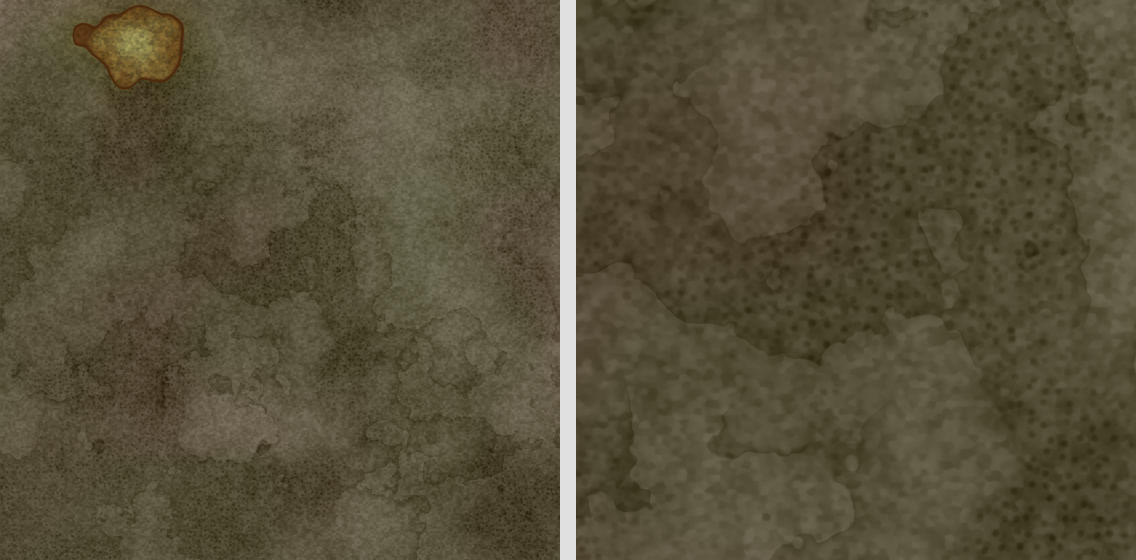
Left: the whole. Right: its middle third, enlarged.
Write a three.js fragment shader that draws this texture.

```glsl
// Aged olive-brown paper: cloudy mottling, jagged water-stain tidelines, pits
// and fine grain, with a yellow blot ringed in brown near the top left.
// Layered cellular noise shapes the tone; smooth-joined circles form the blot.
varying vec2 vUv;

vec3 hash3(vec2 p) {
  vec3 q = fract(p.xyx * vec3(0.1031, 0.1030, 0.0973));
  q += dot(q, q.yxz + 33.33);
  return fract((q.xxy + q.yzz) * q.zyx);
}

// Cellular noise: x is the distance to the nearest seed, y a soft blend of seed values.
vec2 cells(vec2 p) {
  vec2 id = floor(p), f = fract(p);
  float nearest = 2.0, total = 0.0, weights = 0.0;
  for (int j = -1; j <= 1; j++) {
    for (int i = -1; i <= 1; i++) {
      vec2 o = vec2(float(i), float(j));
      vec3 h = hash3(id + o + 40.0);
      vec2 r = o + 0.15 + 0.7 * h.xy - f;
      float d2 = dot(r, r);
      float w = exp(-6.0 * d2);
      nearest = min(nearest, sqrt(d2));
      total += w * h.z;
      weights += w;
    }
  }
  return vec2(nearest, total / weights);
}

// Six octaves of blended cells, centred on zero.
float clouds(vec2 p) {
  float sum = 0.0, amp = 0.5;
  for (int i = 0; i < 6; i++) {
    sum += amp * (cells(p).y - 0.5);
    p = mat2(0.8, 0.6, -0.6, 0.8) * p * 2.03 + 7.3;
    amp *= 0.55;
  }
  return sum;
}

float glow(vec2 p, vec2 centre, vec2 size) {
  vec2 q = (p - centre) / size;
  return exp(-dot(q, q));
}

// A tideline is crisp on one side and fades out on the other.
float tideline(float height) {
  return smoothstep(-0.004, 0.006, height) * exp(-max(height, 0.0) * 24.0);
}

float smoothMin(float a, float b, float k) {
  float h = max(k - abs(a - b), 0.0) / k;
  return min(a, b) - 0.25 * h * h * k;
}

void main() {
  vec2 p = vUv;
  float mottle = clouds(p * 5.0 + 3.0);
  float stain = clouds(p * 4.0 + 21.0);
  float region = cells(p * 4.5 + 11.0).y;
  float fine = cells(p * vec2(210.0, 250.0)).y - 0.5;
  vec2 coarse = cells(p * 105.0 + 5.0);

  // Broad light and shade
  float tone = 0.64 + 0.85 * mottle + 0.25 * stain;
  tone += 0.24 * glow(p, vec2(0.72, 0.76), vec2(0.3, 0.2));
  tone += 0.10 * glow(p, vec2(0.45, 0.24), vec2(0.25, 0.1));
  tone -= 0.16 * glow(p, vec2(0.34, 0.58), vec2(0.22, 0.2));
  tone -= 0.20 * glow(p, vec2(0.86, 0.06), vec2(0.2, 0.14));
  tone -= 0.18 * glow(p, vec2(0.60, 0.99), vec2(0.18, 0.07));

  // Tidelines, fading in and out by region
  float lower = 1.0 - 0.65 * smoothstep(0.6, 0.85, p.y);
  tone -= 0.36 * lower * tideline(stain - 0.02) * smoothstep(0.4, 0.62, region);
  tone -= 0.30 * lower * tideline(-mottle - 0.05) * smoothstep(0.58, 0.4, region);

  // Pits gather in the darker patches
  float pits = 1.0 - smoothstep(0.08, 0.34, coarse.x);
  tone -= 0.24 * pits * smoothstep(0.03, -0.14, mottle + 0.4 * stain);
  tone += 0.30 * fine + 0.20 * (coarse.y - 0.5);

  // Scattered round drops with dark rims
  vec2 wobble = 0.006 * vec2(cells(p * 60.0).y, cells(p * 60.0 + 9.0).y) - 0.003;
  for (int i = 0; i < 9; i++) {
    vec3 h = hash3(vec2(float(i) * 3.7 + 2.0, 8.0));
    float radius = 0.004 + 0.009 * h.z;
    float d = length((p + wobble - h.xy * vec2(1.0, 0.78)) * vec2(1.1, 0.9)) - radius;
    float inside = smoothstep(0.002, -0.002, d);
    tone -= inside * (0.10 + 0.25 * fract(h.z * 7.0) + 0.16 * exp(-abs(d) * 400.0));
  }

  // Olive shadows to greyish lights, with a slow drift of hue
  vec3 paper = mix(vec3(0.20, 0.17, 0.08), vec3(0.44, 0.41, 0.33), clamp(tone, -0.2, 1.25));
  paper += (cells(p * 6.0 + 31.0).y - 0.5) * vec3(0.03, -0.01, 0.015);

  // Blot outline: body, neck and small side lobe
  vec2 ripple = vec2(cells(p * 24.0 + 2.0).y, cells(p * 24.0 + 17.0).y) - 0.5;
  vec2 q = p + 0.02 * ripple + 0.004 * sin(p.yx * 70.0);
  float body = length((q - vec2(0.252, 0.917)) * vec2(0.93, 1.0)) - 0.068;
  float neck = length(q - vec2(0.188, 0.925)) - 0.030;
  float lobe = length(q - vec2(0.145, 0.942)) - 0.018;
  float blot = smoothMin(smoothMin(body, neck, 0.03), lobe, 0.018);

  // Blot colour: stepped layers from brown edge to pale yellow heart
  float depth = clamp((-blot + 0.025 * (cells(p * 38.0).y - 0.5)) / 0.055, 0.0, 1.0) * 4.0;
  float layer = (floor(depth) + smoothstep(0.75, 1.0, fract(depth))) / 4.0;
  vec3 ink = mix(vec3(0.40, 0.29, 0.12), vec3(0.57, 0.54, 0.31), 0.7 * layer + 0.075 * depth);
  ink = mix(ink, vec3(0.33, 0.19, 0.07), 0.85 * smoothstep(0.006, -0.008, lobe));
  ink *= 1.0 + 0.28 * fine + 0.22 * (coarse.y - 0.5);
  ink = mix(ink, vec3(0.29, 0.16, 0.05), exp(-blot * blot * 90000.0));

  // Olive halo soaked into the paper around the blot
  paper = mix(paper, paper * vec3(1.02, 1.0, 0.72), 0.7 * exp(-max(blot, 0.0) * 22.0));
  gl_FragColor = vec4(mix(paper, ink, smoothstep(0.004, 0.001, blot)), 1.0);
}
```
